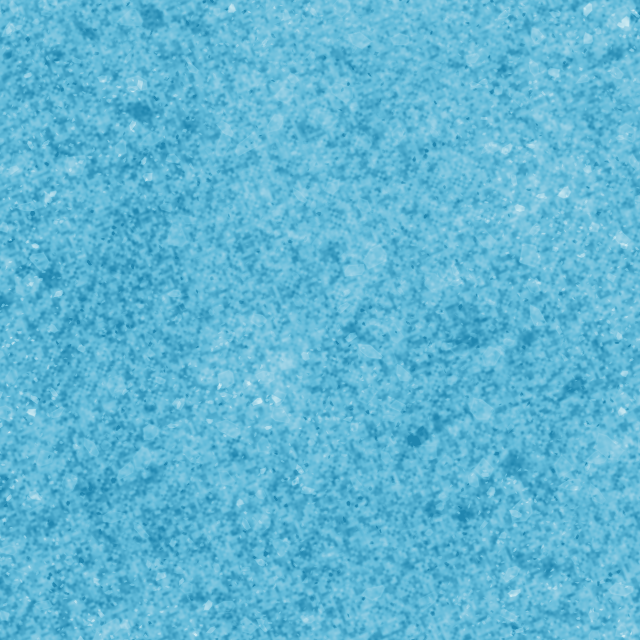
This texture is drawn by a three.js fragment shader. Its source:

```glsl
// Fine-grained blue terrazzo stone with pale angular chips and soft dark blotches.
varying vec2 vUv;

// Colours, keyed by tone: deep at -1, mid at 0, pale at 1
const vec3 DEEP = vec3(0.13, 0.53, 0.69);
const vec3 MID  = vec3(0.38, 0.73, 0.85);
const vec3 PALE = vec3(0.60, 0.82, 0.90);
const vec3 WHITE = vec3(0.80, 0.92, 0.95);

// Ground: noise cells across the canvas and tone strengths
const float FINE_CELLS = 205.0;
const float MEDIUM_CELLS = 105.0;
const float COARSE_CELLS = 38.0;
const float CLOUD_CELLS = 4.5;
const float FINE_AMOUNT = 1.05;
const float MEDIUM_AMOUNT = 0.85;
const float COARSE_AMOUNT = 0.4;
const float CLOUD_AMOUNT = 0.45;

// Grain edges, in canvas units
const float CRISP = 0.0016;
const float SOFT = 0.006;
const float RIM_WIDTH = 0.0022;
const int SIDES = 6;
const float TAU = 6.28318;

float hash(vec2 p) {
  return fract(sin(dot(p, vec2(127.1, 311.7))) * 43758.5453);
}

float noise(vec2 p) {
  vec2 i = floor(p);
  vec2 f = fract(p);
  f = f * f * (3.0 - 2.0 * f);
  return mix(mix(hash(i), hash(i + vec2(1.0, 0.0)), f.x),
             mix(hash(i + vec2(0.0, 1.0)), hash(i + 1.0), f.x), f.y) - 0.5;
}

mat2 turn(float angle) {
  float c = cos(angle);
  float s = sin(angle);
  return mat2(c, -s, s, c);
}

// Signed distance to an irregular convex fragment
float fragment(vec2 p, float radius, vec2 id) {
  float d = -radius;
  for (int k = 0; k < SIDES; k++) {
    float side = float(k);
    float angle = (side + 0.7 * hash(id + side * 3.7)) * TAU / float(SIDES);
    float reach = radius * (0.65 + 0.5 * hash(id + side * 5.3 + 9.0));
    d = max(d, dot(p, vec2(cos(angle), sin(angle))) - reach);
  }
  return d;
}

// Scattered fragments on a jittered grid; rim shifts weight from fill to outline
float grains(vec2 p, float cells, float share, float radius, float blur, float rim, float seed) {
  vec2 home = floor(p * cells);
  float cover = 0.0;
  for (int y = -1; y <= 1; y++) {
    for (int x = -1; x <= 1; x++) {
      vec2 cell = home + vec2(float(x), float(y));
      vec2 id = cell + seed;
      if (hash(id) > share) continue;
      vec2 jitter = vec2(hash(id + 11.3), hash(id + 27.9));
      vec2 q = turn((hash(id + 41.1) - 0.5) * 2.6) * (p - (cell + jitter) / cells);
      q.y *= 1.0 + 1.1 * hash(id + 53.7);
      float size = radius * mix(0.5, 1.0, hash(id + 67.3));
      float d = fragment(q, size, id);
      float fill = 1.0 - smoothstep(-blur, blur, d);
      float outline = exp(-d * d / (RIM_WIDTH * RIM_WIDTH));
      float strength = mix(0.4, 1.0, hash(id + 83.9));
      cover = max(cover, strength * mix(fill, outline, rim));
    }
  }
  return cover;
}

vec3 stoneColour(float tone) {
  vec3 colour = mix(MID, DEEP, clamp(-tone, 0.0, 1.0));
  colour = mix(colour, PALE, clamp(tone, 0.0, 1.0));
  return mix(colour, WHITE, clamp(tone - 1.0, 0.0, 1.0));
}

void main() {
  vec2 p = vUv;

  // Sandy ground, with the octaves turned to hide the noise lattice
  float cloud = noise(p * CLOUD_CELLS + 3.1) + 0.6 * noise(turn(0.6) * p * CLOUD_CELLS * 2.3);
  float sand = FINE_AMOUNT * noise(turn(0.4) * p * FINE_CELLS)
             + MEDIUM_AMOUNT * noise(turn(1.1) * p * MEDIUM_CELLS + 17.0)
             + COARSE_AMOUNT * noise(turn(0.2) * p * COARSE_CELLS + 31.0);
  float gather = clamp(0.6 + 1.3 * noise(p * 5.0 + 47.0), 0.2, 1.2);

  // Large faint fragments and blotches, which calm the sand inside them
  float slabs = grains(p, 19.0, 0.32, 0.021, CRISP, 0.3, 101.0);
  float blotches = grains(p, 14.0, 0.26, 0.025, SOFT, 0.0, 211.0);
  float tone = sand * (1.0 - 0.45 * max(slabs, blotches)) + CLOUD_AMOUNT * cloud;
  tone += 0.75 * slabs - 0.65 * blotches;

  // Bright chips and specks, gathered in loose drifts
  tone += 1.5 * gather * grains(p, 38.0, 0.17, 0.010, CRISP, 0.0, 307.0);
  tone += 1.25 * gather * grains(p, 105.0, 0.24, 0.0036, CRISP, 0.0, 401.0);

  // Dark specks and a few deep stones
  tone -= 0.85 * grains(p, 80.0, 0.10, 0.0042, CRISP, 0.0, 503.0);
  tone -= 0.75 * grains(p, 13.0, 0.08, 0.017, 0.003, 0.0, 607.0);

  gl_FragColor = vec4(stoneColour(tone), 1.0);
}
```
